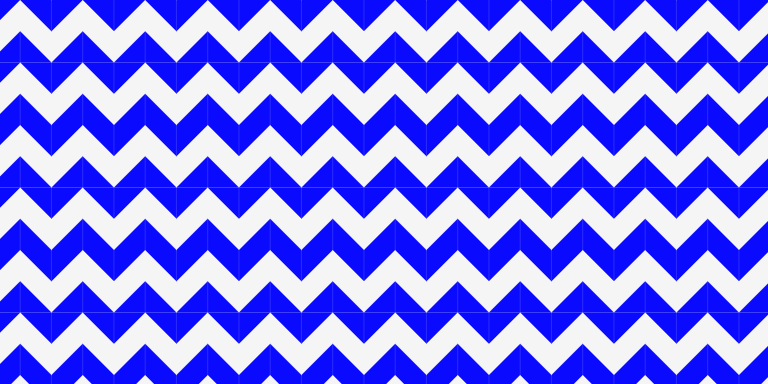
Write a WebGL 1 fragment shader that draws this pattern.

```glsl
precision highp float;

// Horizontal blue and off-white chevron bands of equal thickness.
// A triangle wave shifts each row; faint light seams mark the tile joints,
// upright at every peak and valley and level at every second band.

uniform vec2 u_resolution;

// Distance from x to the nearest multiple of spacing.
float nearestMultiple(float x, float spacing) {
  return abs(fract(x / spacing + 0.5) - 0.5) * spacing;
}

// Antialiased coverage of a line with the given half width.
float lineCoverage(float dist, float halfWidth, float pixel) {
  float lower = max(dist - 0.5 * pixel, -halfWidth);
  float upper = min(dist + 0.5 * pixel, halfWidth);
  return clamp((upper - lower) / pixel, 0.0, 1.0);
}

void main() {
  // Canvas heights, measured down from the top left corner.
  float pixel = 1.0 / u_resolution.y;
  vec2 p = vec2(gl_FragCoord.x, u_resolution.y - gl_FragCoord.y) * pixel;

  // One repeat is a square; 6.144 fit the height and 12.288 fit 2:1 width.
  float period = 1.0 / 6.144;
  p.x -= 0.0526;

  // Zigzag bands with 45 degree edges.
  float zigzag = nearestMultiple(p.x, period);
  float bandCentre = p.y - zigzag - 0.75 * period;
  float edge = (nearestMultiple(bandCentre, period) - 0.25 * period) * 0.7071;
  float blueMask = clamp(0.5 - edge / pixel, 0.0, 1.0);

  // Hairline seams, seen only where they cross the blue.
  float upright = lineCoverage(nearestMultiple(p.x, 0.5 * period), 0.0013, pixel);
  float level = lineCoverage(nearestMultiple(p.y - period, 2.0 * period), 0.0013, pixel);
  float seam = max(0.14 * upright, 0.22 * level);

  vec3 offWhite = vec3(0.96);
  vec3 blue = mix(vec3(0.04, 0.04, 1.0), offWhite, seam);
  gl_FragColor = vec4(mix(offWhite, blue, blueMask), 1.0);
}
```
